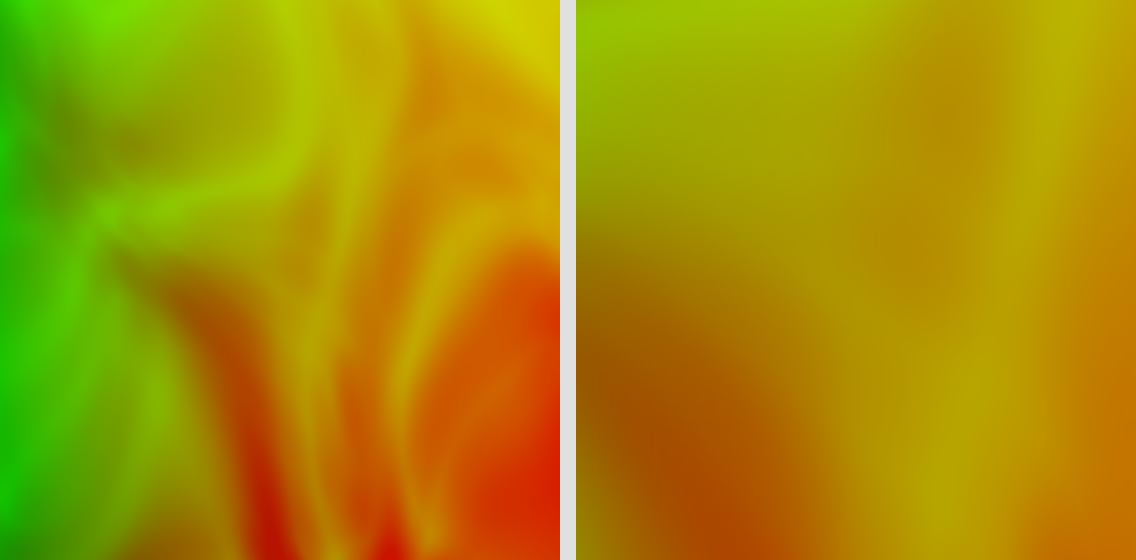
Left, the full canvas; right, a detail of the centre.
This background is drawn by a Shadertoy shader. Its source:

```glsl
// Soft glowing cells parted by bright creases, on a green-to-orange wash.
// Folded gradient noise in a warped domain gives the depth of each cell;
// red rises from left to right, while green falls with depth and to the lower right.

const vec2 CELL_FREQUENCY = vec2(3.1, 2.3);  // cells are taller than wide
const float CREASE_SOFTNESS = 0.05;

// Pseudo-random unit vector for a lattice point.
vec2 latticeGradient(vec2 cell) {
    uvec2 q = uvec2(ivec2(cell) + 4096);
    uint h = q.x * 1597334677u ^ q.y * 3812015801u;
    h = (h ^ (h >> 15)) * 2246822519u;
    h ^= h >> 13;
    float angle = 6.28319 * float(h & 65535u) / 65536.0;
    return vec2(cos(angle), sin(angle));
}

float cornerValue(vec2 cell, vec2 local, vec2 corner) {
    return dot(latticeGradient(cell + corner), local - corner);
}

// Gradient noise, roughly -0.7 to 0.7.
float gradientNoise(vec2 p) {
    vec2 cell = floor(p);
    vec2 f = p - cell;
    vec2 blend = f * f * f * (f * (f * 6.0 - 15.0) + 10.0);
    float low = mix(cornerValue(cell, f, vec2(0, 0)),
                    cornerValue(cell, f, vec2(1, 0)), blend.x);
    float high = mix(cornerValue(cell, f, vec2(0, 1)),
                     cornerValue(cell, f, vec2(1, 1)), blend.x);
    return mix(low, high, blend.y);
}

// Absolute value with a rounded fold.
float softFold(float value, float softness) {
    return sqrt(value * value + softness * softness) - softness;
}

vec2 warp(vec2 p, float amount) {
    return p + amount * vec2(gradientNoise(p * 0.8 + 17.3),
                             gradientNoise(p * 0.8 + 41.7));
}

// Zero on the creases, growing toward the cell centers.
float cellDepth(vec2 p, float softness) {
    vec2 q = warp(p, 0.7);
    float depth = 0.0;
    float weight = 0.9;
    for (int i = 0; i < 3; i++) {
        depth += weight * softFold(gradientNoise(q), softness);
        q = q * 1.6 + vec2(7.4, 3.8);
        weight *= 0.42;
    }
    return depth;
}

// Wash and cell shading combined into one colour.
vec3 shade(vec2 uv, float depth, float drift) {
    float across = max(uv.x + drift, 0.0);
    float red = 0.1 + 0.76 * (1.0 - exp(-3.0 * across));
    red += 0.12 * (depth - 0.2) * (1.0 - uv.y);
    float green = 0.75 + 0.12 * uv.y - 0.3 * uv.x * (1.0 - uv.y);
    green -= depth * mix(1.05, 0.45, uv.y);
    return vec3(red, max(green, 0.08), 0.0);
}

void mainImage(out vec4 fragColor, in vec2 fragCoord) {
    vec2 uv = fragCoord / iResolution.xy;
    float depth = cellDepth(uv * CELL_FREQUENCY + vec2(5.2, 9.6), CREASE_SOFTNESS);
    float drift = 0.07 * gradientNoise(uv * 2.5 + 23.1);
    fragColor = vec4(clamp(shade(uv, depth, drift), 0.0, 1.0), 1.0);
}
```
